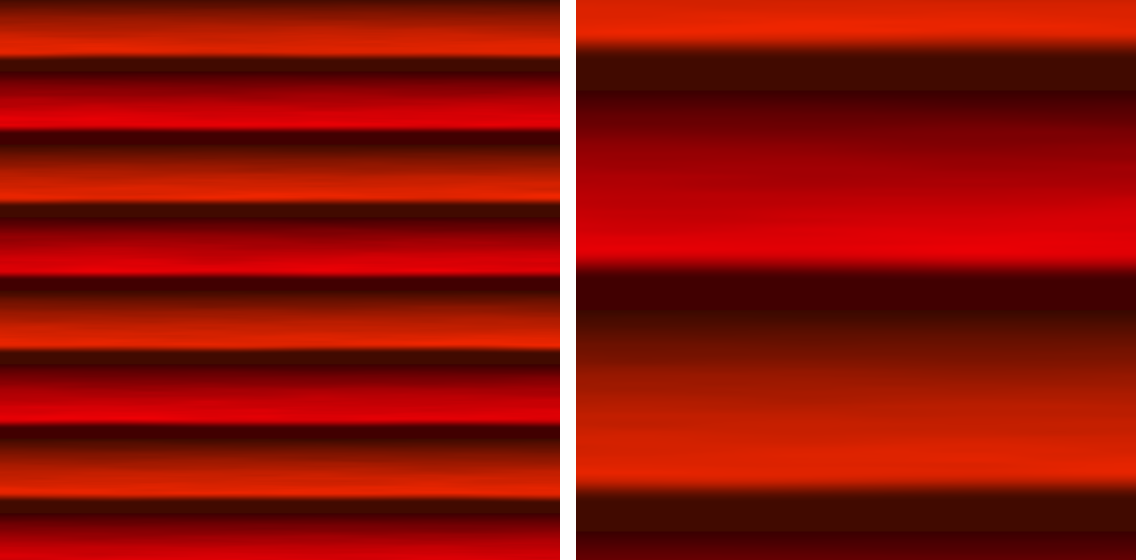
Left, the full canvas; right, a detail of the centre.
Write a Shadertoy shader that draws this pattern.

```glsl
// Overlapping horizontal slats, alternately orange and red, with brushed grain

float hash(vec2 p) {
    vec3 q = fract(vec3(p.xyx) * 0.1031);
    q += dot(q, q.yzx + 33.33);
    return fract((q.x + q.y) * q.z);
}

float noise(vec2 p) {
    vec2 cell = floor(p), f = fract(p);
    f = f * f * (3.0 - 2.0 * f);
    return mix(mix(hash(cell), hash(cell + vec2(1, 0)), f.x),
               mix(hash(cell + vec2(0, 1)), hash(cell + vec2(1, 1)), f.x), f.y);
}

// Long thin streaks in three octaves, centred on zero
float grain(vec2 p) {
    float sum = 0.0, amp = 0.5;
    vec2 freq = vec2(5.0, 95.0);
    for (int i = 0; i < 3; i++) {
        sum += amp * (noise(p * freq + float(i) * 17.3) - 0.5);
        freq *= 2.0;
        amp *= 0.6;
    }
    return sum;
}

// Colour of one slat; t runs from its top edge (0) to its bottom edge (1)
vec3 slat(float id, float t, vec2 p) {
    vec3 paint = mod(id, 2.0) < 0.5 ? vec3(0.91, 0.142, 0.0) : vec3(0.91, 0.0, 0.02);
    float x = min(t / 0.75, 1.0);
    float light = 0.24 + 0.76 * x * (1.5 - 0.5 * x);
    light *= 1.0 + 0.16 * grain(p);

    // Rounded lower edge turning into the flat shadow
    float wobble = 0.02 * (noise(vec2(p.x * 5.0, id * 7.0)) - 0.5);
    return paint * mix(light, 0.28, smoothstep(0.73, 0.87, t + wobble));
}

void mainImage(out vec4 fragColor, in vec2 fragCoord) {
    vec2 p = fragCoord / iResolution.y;
    float depth = 1.0 - p.y;

    // Slat coordinate, with a slight rise in spacing around the middle
    float bend = clamp((depth - 0.2) / 0.71, 0.0, 1.0);
    float v = (depth + 0.0052) / 0.1315 + 0.1 * bend * (1.0 - bend);
    float id = floor(v), t = v - id;

    // Smoothed seam under the slat above
    float pixel = 1.0 / (0.1315 * iResolution.y);
    vec3 col = mix(slat(id - 1.0, 1.0, p), slat(id, t, p), smoothstep(0.0, 1.5 * pixel, t));
    fragColor = vec4(col, 1.0);
}
```
